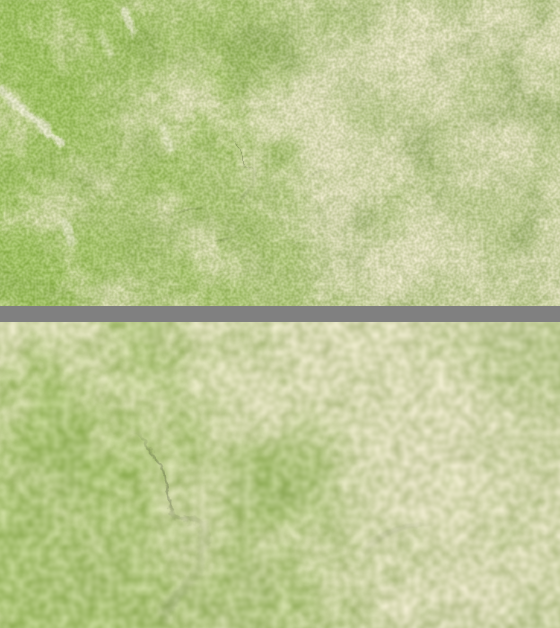
Top, the full canvas; bottom, a detail of the centre.
Reproduce this texture procedurally as a Shadertoy shader.

```glsl
// Weathered green plaster: a saturated left side fades into pale sage, with
// ragged cream and moss stains from layered gradient noise, a few scuffed
// streaks, hairline cracks and a fine paper grain over everything.

#define GREEN vec3(0.595, 0.742, 0.345)
#define SAGE  vec3(0.730, 0.785, 0.560)
#define CREAM vec3(0.880, 0.872, 0.745)
#define MOSS  vec3(0.560, 0.650, 0.385)
#define SCUFF vec3(0.890, 0.895, 0.790)
#define STAIN_SCALE 4.0
#define GRAIN_SCALE 105.0
#define GRAIN_STRENGTH 0.13
#define STREAK_COUNT 5
#define STREAK_WIDTH 0.019

// Random unit gradient for a lattice cell
vec2 cellGradient(vec2 cell) {
    vec3 q = fract(cell.xyx * vec3(0.1031, 0.1030, 0.0973));
    q += dot(q, q.yzx + 33.33);
    float angle = 6.2832 * fract((q.x + q.y) * q.z);
    return vec2(cos(angle), sin(angle));
}

float gradientNoise(vec2 p) {
    vec2 i = floor(p), f = p - i;
    vec2 u = f * f * f * (f * (f * 6.0 - 15.0) + 10.0);
    vec2 e = vec2(1.0, 0.0);
    float a = dot(cellGradient(i), f);
    float b = dot(cellGradient(i + e), f - e);
    float c = dot(cellGradient(i + e.yx), f - e.yx);
    float d = dot(cellGradient(i + e.xx), f - e.xx);
    return mix(mix(a, b, u.x), mix(c, d, u.x), u.y);
}

// Layered noise, roughly -0.8 to 0.8
float fbm(vec2 p) {
    float sum = 0.0, amplitude = 1.0;
    for (int i = 0; i < 6; i++) {
        sum += amplitude * gradientNoise(p);
        p = mat2(1.6, 1.2, -1.2, 1.6) * p + 17.3;
        amplitude *= 0.56;
    }
    return sum;
}

float glow(vec2 p, vec2 center, float radius) {
    vec2 d = (p - center) / radius;
    return exp(-dot(d, d));
}

float segmentDistance(vec2 p, vec2 dir, float halfLength) {
    float along = clamp(dot(p, dir), -halfLength, halfLength);
    return length(p - along * dir);
}

// Pale scuffs on the left, falling to the right; the first is the longest
float streaks(vec2 p, float ragged) {
    float cover = 0.0;
    for (int i = 0; i < STREAK_COUNT; i++) {
        float n = float(i);
        vec2 center = vec2(0.10 + 0.52 * fract(n * 0.618), fract(0.62 + n * 0.31));
        float first = i == 0 ? 1.0 : 0.0;
        vec2 dir = normalize(mix(vec2(0.35, -0.94), vec2(0.75, -0.66), first));
        float d = segmentDistance(p - center, dir, mix(0.035, 0.13, first));
        d += 0.014 * ragged;
        float fade = mix(0.85 - 0.11 * n, 0.85, first);
        cover = max(cover, fade * (1.0 - smoothstep(0.2, 1.25, d / STREAK_WIDTH)));
    }
    return cover;
}

// Thin broken cracks along the zero line of a noise field
float cracks(vec2 p) {
    float field = abs(gradientNoise(p * vec2(3.0, 5.0) + 0.08 * fbm(p * 14.0) + 8.0));
    float gaps = smoothstep(0.0, 0.35, gradientNoise(p * 9.0 + 41.0));
    float area = glow(p, vec2(0.75, 0.4), 0.28);
    return gaps * area * (1.0 - smoothstep(0.006, 0.026, field));
}

void mainImage(out vec4 fragColor, in vec2 fragCoord) {
    vec2 p = fragCoord / iResolution.y;
    float broad = fbm(p * 2.2 + 3.7);
    float stain = fbm(p * STAIN_SCALE + 21.0);
    float blotch = fbm(p * 5.5 + 57.0);
    float fleck = fbm(p * 24.0 + 83.0);

    // Green side fading into sage
    float green = 1.0 - smoothstep(0.05, 1.35, p.x + 0.5 * broad);
    vec3 color = mix(SAGE, GREEN, 0.82 * green);

    // Moss clusters, then cream wear
    float mossBias = 0.4 * glow(p, vec2(0.82, 0.88), 0.16)
                   + 0.3 * glow(p, vec2(1.55, 0.72), 0.25);
    float moss = smoothstep(0.05, 0.8, blotch + 0.35 * fleck + mossBias);
    color = mix(color, mix(MOSS, GREEN, 0.5 * green), 0.6 * moss);
    float creamBias = 0.4 * glow(p, vec2(1.06, 0.58), 0.28) + 0.12 - 0.28 * green;
    float cream = smoothstep(-0.38, 0.78, stain + 0.3 * fleck + creamBias);
    color = mix(color, CREAM, 0.8 * cream * (1.0 - 0.5 * moss));

    // Scuffs and cracks
    color = mix(color, SCUFF, streaks(p, fleck));
    color *= 1.0 - 0.2 * cracks(p);

    // Fine grain, strongest in blue
    float grain = gradientNoise(p * GRAIN_SCALE)
                + 0.6 * gradientNoise(p * GRAIN_SCALE * 0.47 + 31.0);
    color += GRAIN_STRENGTH * grain * vec3(0.95, 0.75, 1.15) + 0.02 * fleck;
    fragColor = vec4(clamp(color, 0.0, 1.0), 1.0);
}
```
